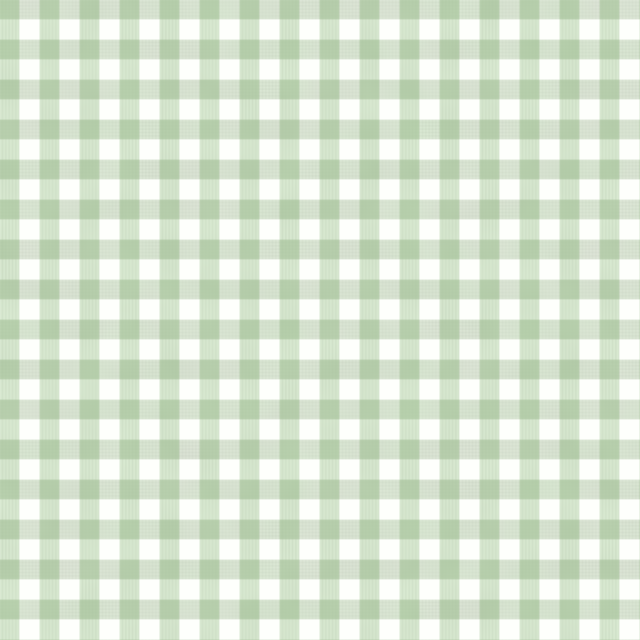
Reproduce this pattern procedurally as a WebGL 1 fragment shader.

```glsl
precision highp float;
// Pale green gingham: square woven checks with faint threads and uneven dye.

#define REPEATS 16.0
#define BAND_WIDTH 0.49
#define BAND_CENTER 0.237
#define EDGE_SOFTNESS 0.03
#define THREADS 12.0
#define THREAD_DEPTH 0.016
#define DYE_DRIFT 0.012
#define WHITE_CLOTH vec3(0.995, 1.0, 0.988)
#define WARP_GREEN vec3(0.827, 0.892, 0.797)
#define WEFT_GREEN vec3(0.838, 0.882, 0.812)
#define CROSS_GREEN vec3(0.708, 0.802, 0.667)

uniform vec2 u_resolution;

const float TAU = 6.2831853;

// Coverage of the dyed bands along each axis, in repeat units.
vec2 bandCoverage(vec2 p, float pixel) {
  vec2 fromCenter = abs(fract(p - BAND_CENTER + 0.5) - 0.5);
  float blur = max(EDGE_SOFTNESS, pixel * 0.75);
  float halfWidth = 0.5 * BAND_WIDTH;
  return 1.0 - smoothstep(halfWidth - blur, halfWidth + blur, fromCenter);
}

// Slow irregular variation made of layered sines, roughly -1 to 1.
float layeredSines(vec2 p) {
  float sum = 0.0;
  float weight = 0.5;
  for (int i = 0; i < 4; i++) {
    sum += weight * sin(p.x + 1.7 * sin(p.y)) * cos(p.y - 1.3 * sin(p.x));
    p = mat2(1.2, 1.1, -1.1, 1.2) * p + 2.3;
    weight *= 0.6;
  }
  return sum;
}

void main() {
  vec2 uv = gl_FragCoord.xy / u_resolution;
  vec2 p = vec2(uv.x, 1.0 - uv.y) * REPEATS;
  float pixel = REPEATS / min(u_resolution.x, u_resolution.y);

  // Cross the warp (vertical) and weft (horizontal) bands.
  vec2 band = bandCoverage(p, pixel);
  vec3 color = mix(mix(WHITE_CLOTH, WARP_GREEN, band.x),
                   mix(WEFT_GREEN, CROSS_GREEN, band.x), band.y);

  // Threads show most where dyed and white yarn mix.
  float mixedYarn = abs(band.x - band.y);
  float dyed = max(band.x, band.y);
  vec2 threads = sin(TAU * THREADS * p);
  float visible = 1.0 - smoothstep(0.35, 0.6, THREADS * pixel);
  float weave = threads.x * (0.6 + 0.4 * band.x) + 0.6 * threads.y * band.y;
  float unevenness = 0.75 + 0.5 * layeredSines(p * 0.8 + 4.0);
  color += THREAD_DEPTH * weave * visible * unevenness * (0.3 * dyed + 0.7 * mixedYarn);

  // Uneven dye: soft lightness drift and warmer patches in the weft.
  float drift = layeredSines(p * 1.3);
  float warmth = layeredSines(p * 0.9 + 9.0) * band.y * (1.0 - 0.6 * band.x);
  color += DYE_DRIFT * dyed * (drift + warmth * vec3(0.8, -0.6, 0.9));

  gl_FragColor = vec4(clamp(color, 0.0, 1.0), 1.0);
}
```
